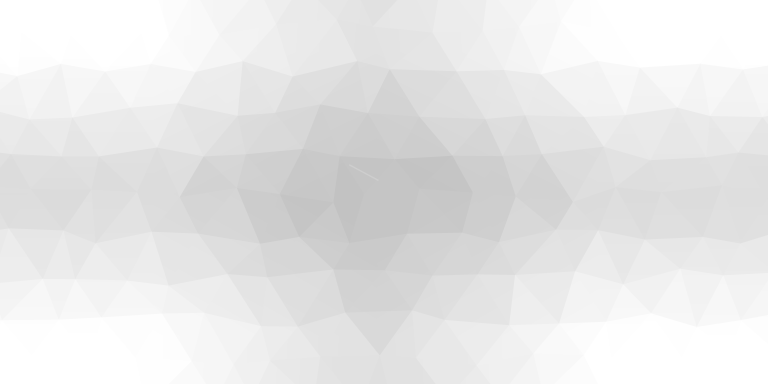
Write a Shadertoy shader that draws this background.

```glsl
// A pale low-poly backdrop: a jittered grid is split into triangles, and each
// triangle takes one grey from two crossing soft bands, darkest where they meet.
// Lengths are in canvas heights, with the crossing near (0.98, 0.495).

const vec2 CELL = vec2(0.128, 0.108);
const vec2 CENTER = vec2(0.98, 0.495);

float hash(vec2 p) {
    return fract(sin(dot(p, vec2(127.1, 311.7))) * 43758.5453);
}

// Grid vertex: odd rows shift by half a cell, then every vertex is jittered
vec2 vertex(vec2 id) {
    vec2 jitter = vec2(hash(id), hash(id + 37.3)) - 0.5;
    id.x += 0.5 * mod(id.y, 2.0);
    return CENTER + (id + jitter * vec2(0.5, 0.42)) * CELL;
}

// Sum of a horizontal and a vertical band, levelled off at the core
float darkness(vec2 p) {
    vec2 d = abs(p - CENTER);
    float across = 0.15 * max(0.0, 1.0 - d.y / 0.37);
    float upright = mix(0.135, 0.115, p.y) * max(0.0, 1.0 - d.x / 0.58);
    return min(across + upright, 0.24);
}

// Signed distance to the line a-b, positive on its left
float leftOf(vec2 p, vec2 a, vec2 b) {
    vec2 e = normalize(b - a);
    return dot(p - a, vec2(-e.y, e.x));
}

// Adds a counter-clockwise triangle as (shade * coverage, coverage)
vec2 facet(vec2 p, vec2 a, vec2 b, vec2 c, float pixel) {
    float inside = min(leftOf(p, a, b), min(leftOf(p, b, c), leftOf(p, c, a)));
    float cover = clamp(inside / pixel + 0.5, 0.0, 1.0);
    vec2 mid = (a + b + c) / 3.0;
    float dark = mix(darkness(mid), darkness(p), 0.12);
    dark *= 1.0 + 0.14 * (hash(floor(mid * 900.0)) - 0.5);
    return vec2(1.0 - dark, 1.0) * cover;
}

float segmentDistance(vec2 p, vec2 a, vec2 b) {
    vec2 e = b - a;
    return length(p - a - e * clamp(dot(p - a, e) / dot(e, e), 0.0, 1.0));
}

void mainImage(out vec4 fragColor, in vec2 fragCoord) {
    float pixel = 1.0 / iResolution.y;
    vec2 p = fragCoord * pixel;
    vec2 home = floor((p - CENTER) / CELL);
    vec2 sum = vec2(0.0);

    // Split each nearby quad along its shorter diagonal
    for (int j = -1; j <= 1; j++)
    for (int i = -2; i <= 1; i++) {
        vec2 id = home + vec2(i, j);
        vec2 a = vertex(id);
        vec2 b = vertex(id + vec2(1, 0));
        vec2 c = vertex(id + vec2(0, 1));
        vec2 d = vertex(id + vec2(1, 1));
        if (distance(a, d) < distance(b, c)) {
            sum += facet(p, a, b, d, pixel) + facet(p, a, d, c, pixel);
        } else {
            sum += facet(p, a, b, c, pixel) + facet(p, b, d, c, pixel);
        }
    }
    float grey = sum.x / max(sum.y, 0.0001);

    // Faint bright crease near the core
    float crease = segmentDistance(p, vec2(0.911, 0.570), vec2(0.984, 0.531));
    grey += 0.04 * (1.0 - smoothstep(0.0, 0.001 + pixel, crease));

    fragColor = vec4(vec3(grey), 1.0);
}
```
